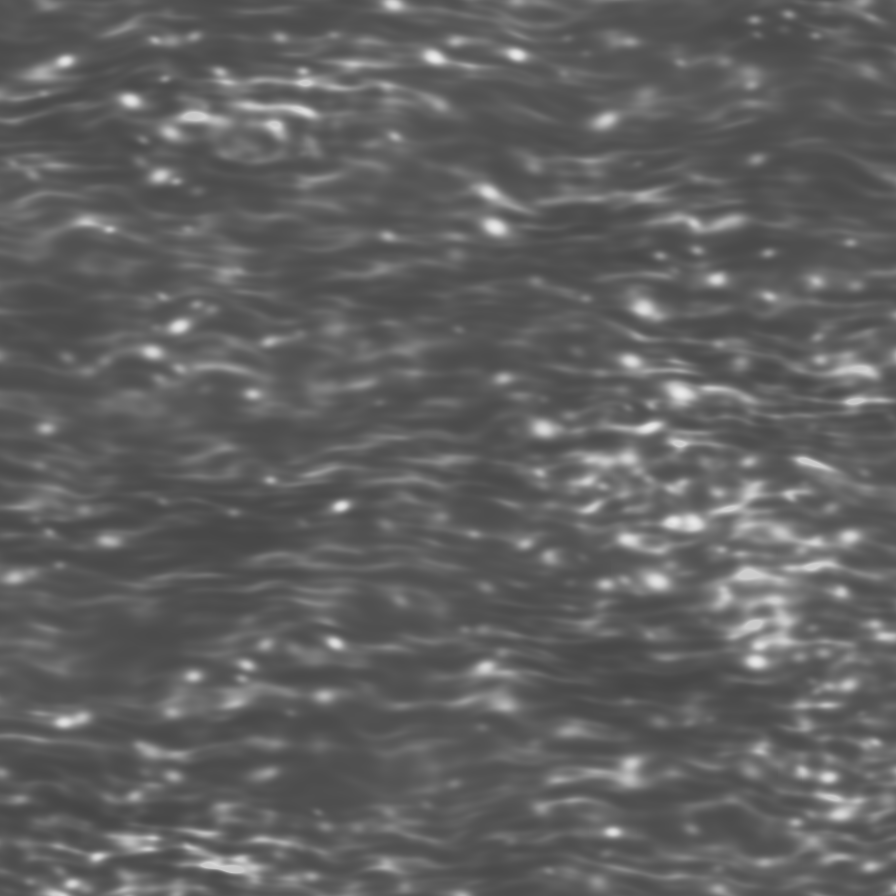
A three.js fragment shader for this texture:

```glsl
varying vec2 vUv;

float hash(vec2 p) {
  return fract(sin(dot(p, vec2(127.1, 311.7))) * 43758.5453);
}

mat2 rotation(float angle) {
  float c = cos(angle), s = sin(angle);
  return mat2(c, s, -s, c);
}

float cornerSlope(vec2 cell, vec2 offset) {
  float angle = 6.2832 * hash(cell);
  return dot(vec2(cos(angle), sin(angle)), offset);
}

// Gradient noise, centred on zero
float noise(vec2 p) {
  vec2 i = floor(p), f = fract(p);
  vec2 w = f * f * f * (f * (f * 6.0 - 15.0) + 10.0);
  vec2 e = vec2(1.0, 0.0);
  float low = mix(cornerSlope(i, f), cornerSlope(i + e, f - e), w.x);
  float high = mix(cornerSlope(i + e.yx, f - e.yx), cornerSlope(i + 1.0, f - 1.0), w.x);
  return mix(low, high, w.y);
}

float softPatch(vec2 p, vec2 centre, vec2 radius) {
  vec2 d = (p - centre) / radius;
  return exp(-dot(d, d));
}

// Where the bright grains gather
float grainDensity(vec2 p) {
  float d = softPatch(p, vec2(0.72, 0.45), vec2(0.16, 0.12));
  d += softPatch(p, vec2(0.93, 0.16), vec2(0.10, 0.17));
  d += 0.8 * softPatch(p, vec2(0.18, 0.05), vec2(0.22, 0.08));
  d += 0.7 * softPatch(p, vec2(0.31, 0.87), vec2(0.13, 0.06));
  d += 0.5 * softPatch(p, vec2(0.88, 0.60), vec2(0.16, 0.13));
  d += softPatch(p, vec2(0.94, 0.99), vec2(0.06, 0.025));
  return clamp(d + 0.35 * noise(p * 9.0 + 4.0), 0.0, 1.0);
}

// Scattered round glints, each with a faint tilted smear
float glints(vec2 p, float cells, float size, float sparse, float dense, float seed) {
  vec2 home = floor(p * cells);
  float light = 0.0;
  for (int y = -1; y <= 1; y++) {
    for (int x = -1; x <= 1; x++) {
      vec2 cell = home + vec2(float(x), float(y));
      vec2 key = cell + seed;
      vec2 centre = (cell + vec2(hash(key + 3.1), hash(key + 7.7))) / cells;
      float chance = mix(sparse, dense, grainDensity(centre));
      float present = step(hash(key + 13.3), chance);
      float power = hash(key + 19.9);
      float tilt = 0.8 * (hash(key + 23.5) - 0.4);
      vec2 d = rotation(tilt) * (p - centre);
      float radius = size * mix(0.75, 1.25, hash(key + 31.7));
      float core = softPatch(d, vec2(0.0), radius * vec2(1.35, 0.95));
      float smear = softPatch(d, vec2(0.0), radius * vec2(3.2, 1.1));
      light += present * mix(0.2, 1.0, power * power) * (0.75 * core + 0.25 * smear);
    }
  }
  return light;
}

// Log brightness of the fibrous ground
float fibres(vec2 p, float density) {
  vec2 q = p;
  q.y += 0.035 * noise(p * vec2(4.0, 5.0)) + 0.010 * noise(p * 15.0 + 9.0);
  float streaks = noise(q * vec2(10.0, 44.0));
  float fine = noise(rotation(0.04) * q * vec2(24.0, 78.0) + 17.0);
  float knots = noise(rotation(0.6) * p * 42.0 + 31.0);
  float broad = noise(q * vec2(4.0, 11.0) + 53.0);
  float texture = 2.2 * streaks + mix(1.5, 2.2, density) * fine;
  texture += mix(0.4, 1.7, density) * knots + 1.4 * broad;
  return texture + 0.85 * density - 0.28;
}

void main() {
  vec2 p = vUv;
  float density = grainDensity(p);

  // Skewed ground tone: mostly dark, with a long bright tail
  float shade = 0.287 + 0.05 * noise(p * vec2(3.0, 6.0) + 71.0);
  shade += 0.064 * exp(min(fibres(p, density), 2.1));

  // Large sparse glints, then small crowded ones
  shade += 0.75 * glints(p, 22.0, 0.0078, 0.13, 0.55, 0.0);
  shade += 0.38 * glints(p, 38.0, 0.0055, 0.07, 0.50, 101.0);

  // Gentle shoulder near white
  shade = min(shade, 0.7 + 0.3 * (1.0 - exp(-max(shade - 0.7, 0.0) / 0.3)));
  gl_FragColor = vec4(vec3(shade), 1.0);
}
```
